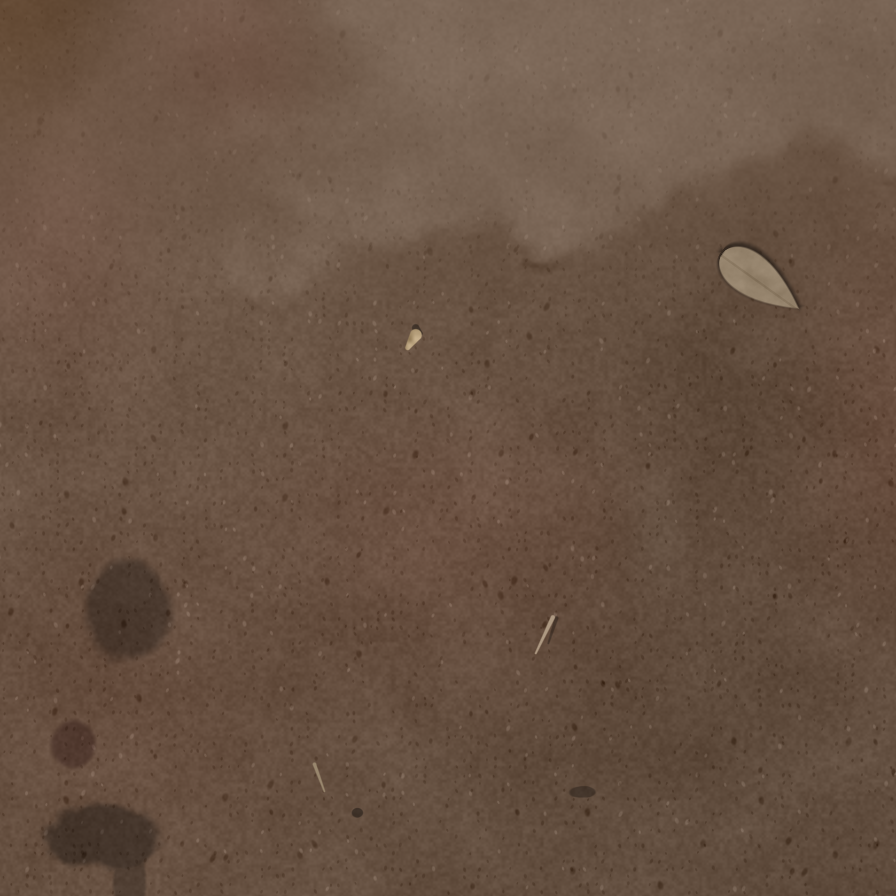
Reproduce this texture procedurally as a three.js fragment shader.

```glsl
// Worn brown concrete: broad noise tints and a pale crust over fine grain and pits,
// with damp stains at the lower left and a dry leaf, a chip and straws on top.
// Noise sums make the ground; distance functions make the stains and debris.
varying vec2 vUv;

float hash(vec2 p) {
  vec3 q = fract(p.xyx * vec3(0.1031, 0.1030, 0.0973));
  q += dot(q, q.yzx + 33.33);
  return fract((q.x + q.y) * q.z);
}

float noise(vec2 p) {
  vec2 i = floor(p), f = fract(p);
  f = f * f * (3.0 - 2.0 * f);
  return mix(mix(hash(i), hash(i + vec2(1, 0)), f.x),
             mix(hash(i + vec2(0, 1)), hash(i + vec2(1, 1)), f.x), f.y);
}

float fbm(vec2 p) {
  float sum = 0.0, gain = 0.5;
  for (int i = 0; i < 5; i++) {
    sum += gain * noise(p);
    p = mat2(1.6, 1.2, -1.2, 1.6) * p + 7.3;
    gain *= 0.5;
  }
  return sum;
}

// Soft round patch, 1 at its centre
float patchAt(vec2 p, vec2 centre, vec2 size) {
  vec2 d = (p - centre) / size;
  return exp(-dot(d, d));
}

// Scattered oval specks, one candidate per cell
float specks(vec2 p, float cells, float share, float seed) {
  vec2 g = p * cells, id = floor(g);
  float pick = hash(id + seed);
  vec2 centre = 0.35 + 0.3 * vec2(hash(id + seed + 11.0), hash(id + seed + 23.0));
  vec2 d = (fract(g) - centre) * vec2(1.25, 0.85);
  d.x += d.y * (pick / share - 0.5);
  float radius = 0.13 + 0.17 * hash(id + seed + 37.0);
  return step(pick, share) * (1.0 - smoothstep(radius * 0.4, radius + 0.08, length(d)));
}

// Stain with a ragged, softened rim
float stain(vec2 p, vec2 centre, vec2 size, float ragged) {
  float r = length((p - centre) / size) + ragged * (fbm(p * 28.0) - 0.5);
  return 1.0 - smoothstep(0.82, 1.12, r);
}

// Straw from a to b, thinning to its tip
float straw(vec2 p, vec2 a, vec2 b, float width) {
  vec2 ab = b - a;
  float t = clamp(dot(p - a, ab) / dot(ab, ab), 0.0, 1.0);
  float d = length(p - a - ab * t) - width * (1.0 - 0.6 * t);
  return 1.0 - smoothstep(-0.0008, 0.0012, d);
}

// Signed distance to a leaf, blunt at one end; q runs along its axis
float leafDistance(vec2 q) {
  float t = clamp(q.x / 0.053, -1.0, 1.0);
  float halfWidth = 0.022 * sqrt(1.0 + t) * (1.0 - t);
  return max(abs(q.y) - halfWidth, abs(q.x) - 0.053);
}

vec3 ground(vec2 p) {
  float broad = fbm(p * 4.0 + 3.1), mottle = fbm(p * 13.0 + 19.0);
  vec2 w = p + 0.10 * (vec2(broad, fbm(p * 5.0 + 41.0)) - 0.5);

  // Brown field, darker towards the lower right
  vec3 color = mix(vec3(0.405, 0.322, 0.260), vec3(0.435, 0.350, 0.285), smoothstep(0.3, 0.9, p.y));
  color = mix(color, vec3(0.365, 0.290, 0.232), 0.8 * patchAt(w, vec2(0.90, 0.12), vec2(0.42, 0.45)));
  color = mix(color, vec3(0.355, 0.280, 0.220), 0.6 * patchAt(w, vec2(0.78, 0.54), vec2(0.13, 0.16)));

  // Reddish tints
  float red = patchAt(w, vec2(0.05, 0.73), vec2(0.12, 0.18)) + patchAt(w, vec2(0.26, 0.95), vec2(0.10));
  color = mix(color, vec3(0.455, 0.345, 0.287), 0.8 * min(red, 1.0));
  float rust = patchAt(w, vec2(0.50, 0.40), vec2(0.20, 0.15)) + patchAt(w, vec2(0.97, 0.53), vec2(0.10, 0.20))
             + 0.7 * patchAt(w, vec2(0.12, 0.22), vec2(0.18, 0.20));
  color = mix(color, vec3(0.425, 0.315, 0.255), 0.75 * min(rust, 1.0));
  color = mix(color, vec3(0.390, 0.285, 0.195), 0.8 * patchAt(w, vec2(0.0, 1.0), vec2(0.12)));

  // Pale crust with a broken lower rim
  float rim = p.y - 0.70 - 0.09 * smoothstep(0.66, 0.82, p.x) + 0.20 * (broad - 0.5) + 0.13 * (mottle - 0.5);
  float side = smoothstep(0.22, 0.52, p.x + 0.3 * (mottle - 0.5));
  color = mix(color, vec3(0.475, 0.395, 0.333), 0.92 * side * smoothstep(-0.015, 0.045, rim));
  float lip = exp(-pow((rim + 0.018) / 0.016, 2.0)) * smoothstep(0.48, 0.65, mottle);
  color -= 0.075 * side * lip;
  color = mix(color, vec3(0.44, 0.37, 0.31), 0.5 * patchAt(w, vec2(0.71, 0.39), vec2(0.04, 0.07)));
  color += 0.07 * (mottle - 0.5) + 0.05 * (broad - 0.5);

  // Fine grain, pits and pale grit, rougher below
  float rough = 1.0 - 0.55 * smoothstep(0.55, 0.85, p.y);
  color += 0.045 * rough * (noise(p * 210.0) + 0.6 * noise(p * 390.0 + 5.0) - 0.8);
  color -= rough * (0.060 * specks(p, 115.0, 0.20, 3.0) + 0.09 * specks(p + 0.013, 62.0, 0.035, 59.0));
  color += 0.085 * rough * specks(p + 0.007, 95.0, 0.045, 83.0);
  return color;
}

void main() {
  vec2 p = vUv;
  vec3 color = ground(p);

  // Damp stains
  color *= 1.0 - 0.29 * stain(p, vec2(0.142, 0.320), vec2(0.049, 0.059), 0.35);
  color *= mix(vec3(1.0), vec3(0.77, 0.71, 0.72), stain(p, vec2(0.081, 0.169), vec2(0.025, 0.028), 0.3));
  float spill = max(stain(p, vec2(0.115, 0.066), vec2(0.066, 0.036), 0.7),
                    0.7 * stain(p, vec2(0.145, 0.015), vec2(0.018, 0.045), 0.5));
  color *= 1.0 - 0.34 * spill;

  // Dry leaf with shadow, midrib and mottled blade
  vec2 d = p - vec2(0.849, 0.686);
  vec2 q = vec2(dot(d, vec2(0.813, -0.582)), dot(d, vec2(0.582, 0.813)));
  color *= 1.0 - 0.45 * (1.0 - smoothstep(-0.002, 0.006, leafDistance(q - vec2(-0.002, 0.002))));
  vec3 blade = vec3(0.59, 0.52, 0.43) + 0.12 * (fbm(q * 70.0) - 0.5);
  blade -= 0.05 * (1.0 - smoothstep(0.0005, 0.0020, abs(q.y + 0.002)));
  color = mix(color, blade, 1.0 - smoothstep(-0.002, 0.001, leafDistance(q)));

  // Chip and straws
  color *= 1.0 - 0.4 * straw(p, vec2(0.464, 0.634), vec2(0.470, 0.628), 0.004);
  vec3 chip = vec3(0.70, 0.61, 0.47) + 0.25 * (noise(p * 140.0) - 0.5);
  color = mix(color, chip, straw(p, vec2(0.464, 0.626), vec2(0.455, 0.612), 0.0065));
  color *= 1.0 - 0.3 * straw(p, vec2(0.621, 0.310), vec2(0.612, 0.282), 0.002);
  color = mix(color, vec3(0.68, 0.60, 0.51), straw(p, vec2(0.617, 0.311), vec2(0.598, 0.271), 0.0022));
  color = mix(color, vec3(0.60, 0.53, 0.43), straw(p, vec2(0.351, 0.147), vec2(0.362, 0.117), 0.0018));
  color *= 1.0 - 0.4 * stain(p, vec2(0.399, 0.093), vec2(0.007, 0.006), 0.6);
  color *= 1.0 - 0.3 * stain(p, vec2(0.652, 0.116), vec2(0.014, 0.006), 0.8);

  gl_FragColor = vec4(color, 1.0);
}
```
